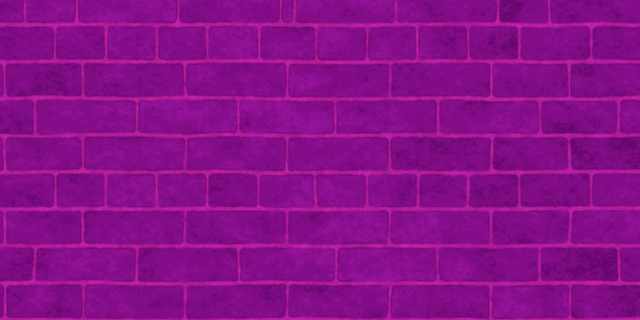
Reproduce this texture procedurally as a Shadertoy shader.

```glsl
// Magenta-washed brick wall: stretcher courses with a header course every fourth row.
// Joints are laid out symmetrically about one axis by formula, then frayed by noise;
// value noise and a per-brick hash supply the stains, grain and tonal variation.

// Lengths are fractions of the canvas height.
const float COURSE = 0.1154;         // height of one course with its joint
const float AXIS = 0.898;            // symmetry axis of the bond
const vec2 HALF_JOINT = vec2(0.0045, 0.0068);
const float CORNER = 0.011;          // rounding of brick corners
const float FRAY = 0.0065;           // roughness of brick edges
const float WOBBLE = 0.006;          // waviness of the joints
const float RIM = 0.006;             // width of the dark rim

const vec3 BRICK_DARK = vec3(0.40, 0.025, 0.43);
const vec3 BRICK_MID = vec3(0.51, 0.05, 0.53);
const vec3 BRICK_LIGHT = vec3(0.58, 0.075, 0.60);
const vec3 RIM_SHADE = vec3(0.43, 0.035, 0.42);
const vec3 MORTAR_DARK = vec3(0.60, 0.08, 0.54);
const vec3 MORTAR_LIGHT = vec3(0.75, 0.125, 0.64);

float hash(vec2 p) {
    return fract(sin(dot(p, vec2(127.1, 311.7))) * 43758.5);
}

float noise(vec2 p) {
    vec2 i = floor(p), f = fract(p);
    f = f * f * (3.0 - 2.0 * f);
    return mix(mix(hash(i), hash(i + vec2(1, 0)), f.x),
               mix(hash(i + vec2(0, 1)), hash(i + vec2(1, 1)), f.x), f.y);
}

float fbm(vec2 p) {
    float sum = 0.0, amp = 0.5;
    for (int i = 0; i < 5; i++) {
        sum += amp * noise(p);
        p = p * 2.03 + 17.3;
        amp *= 0.55;
    }
    return sum / 1.06;
}

// Bond of a course: first joint, brick length, last regular joint, closer length.
vec4 courseBond(float row) {
    if (row > 7.5) return vec4(0.022, 0.318, 0.658, 0.161);
    float kind = mod(row, 4.0);
    if (kind == 3.0) return vec4(0.089, 0.159, 0.725, 0.225);
    if (kind == 1.0) return vec4(0.152, 0.319, 0.790, 0.245);
    return vec4(0.0, 0.319, 0.638, 0.245);
}

// Returns the depth inside a brick (negative in mortar) and the brick's id.
vec3 brickWall(vec2 p) {
    float row = floor(p.y / COURSE);
    vec4 bond = courseBond(row);
    float side = p.x < AXIS ? -1.0 : 1.0;
    float d = abs(p.x - AXIS);
    float closerEnd = bond.z + bond.w;

    float slot = (d - bond.x) / bond.y;
    float joint = clamp(bond.x + bond.y * floor(slot + 0.5), bond.x, bond.z);
    if (d > bond.z + 0.5 * bond.w) joint = closerEnd;

    float index = d < bond.x ? 0.0 : 1.0 + floor(slot);
    if (d > bond.z) index = d < closerEnd ? 20.0 : 21.0;

    float across = abs(fract(p.y / COURSE + 0.5) - 0.5) * COURSE;
    vec2 corner = CORNER - (vec2(abs(d - joint), across) - HALF_JOINT);
    float outside = length(max(corner, 0.0)) + min(max(corner.x, corner.y), 0.0);
    return vec3(CORNER - outside, index * side, row);
}

void mainImage(out vec4 fragColor, in vec2 fragCoord) {
    vec2 uv = fragCoord / iResolution.y;
    float pixel = 1.0 / iResolution.y;

    // Joints wander slowly and fray finely
    vec2 drift = vec2(noise(uv * 9.0 + 3.0), noise(uv * 7.0 + 40.0)) - 0.5;
    vec3 wall = brickWall(uv + WOBBLE * drift);
    float depth = wall.x + FRAY * (fbm(uv * 45.0) - 0.5);
    vec2 id = wall.yz;
    float brickTone = hash(id + 5.0) - 0.5;

    // Brick face: stains, pitting and grain
    float stain = fbm(uv * vec2(11.0, 17.0) + 31.0 * hash(id)) - 0.5;
    float pitting = fbm(uv * vec2(48.0, 65.0) + 9.0) - 0.5;
    float grain = noise(uv * 170.0) - 0.5;
    float edgeFade = smoothstep(0.35, 1.1, abs(uv.x - 0.8));
    float tone = 0.56 + 0.9 * stain + 0.6 * pitting + 0.28 * grain
               + 0.26 * brickTone - 0.12 * edgeFade;
    vec3 brick = mix(BRICK_DARK, BRICK_MID, smoothstep(0.0, 0.5, tone));
    brick = mix(brick, BRICK_LIGHT, smoothstep(0.5, 0.95, tone));

    // Broken dark rim along the brick edges
    float rim = 1.0 - smoothstep(0.0, RIM, depth);
    brick = mix(brick, RIM_SHADE, 0.85 * rim * smoothstep(0.35, 0.65, noise(uv * 24.0 + 70.0)));

    // Mortar, brightest along the middle of the joint
    float body = smoothstep(0.0, 0.006, -depth);
    float dust = fbm(uv * 38.0 + 90.0);
    vec3 mortar = mix(MORTAR_DARK, MORTAR_LIGHT, clamp(0.6 * body + 1.2 * dust - 0.4, 0.0, 1.0));
    mortar *= 1.0 + 0.12 * grain;

    float cover = smoothstep(-pixel, pixel, depth);
    fragColor = vec4(mix(mortar, brick, cover), 1.0);
}
```
